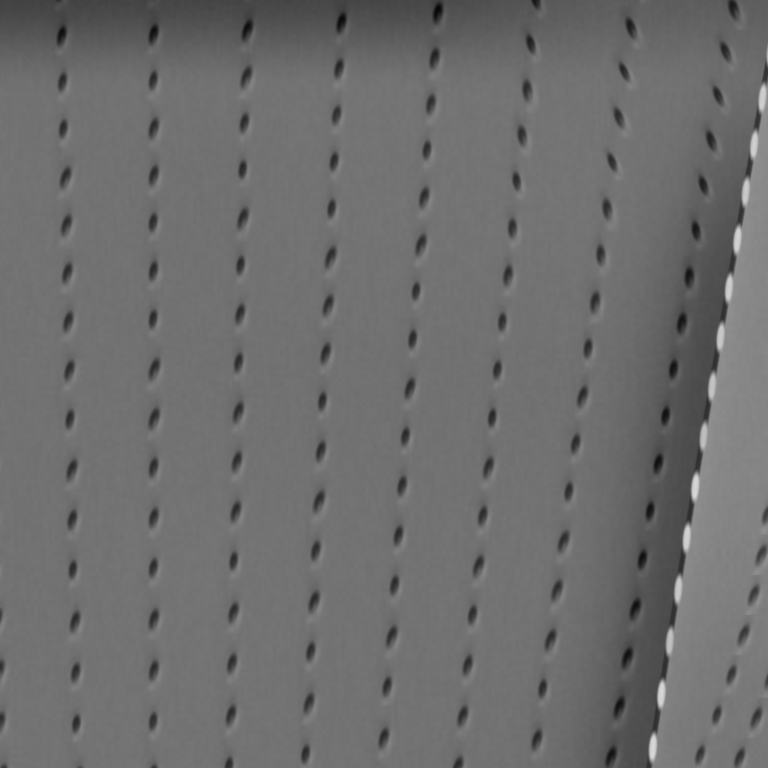
Write a Shadertoy shader that draws this texture.

```glsl
const float LEATHER = 0.447, PANEL = 0.515;          // base greys
const float THREAD = 0.86, GROOVE = 0.17;            // seam greys
const int FIRST_COLUMN = -1, LAST_COLUMN = 7;
const vec3 COLUMN_TOP = vec3(0.0794, 0.1198, 0.00078); // offset, step, widening
const vec2 COLUMN_BOTTOM = vec2(0.1016, 0.0987);
const vec2 ROW_START = vec2(0.0469, -0.00189);       // offset, bend across columns
const vec2 ROW_PITCH = vec2(0.0604, -0.000085);
const float ROW_GROWTH = 0.00026;
const vec2 HOLE_SIZE = vec2(0.0070, 0.0148);
const float HOLE_DEPTH = 0.25;
const vec2 SEAM_LINE = vec2(1.016, -0.170);          // x at the top, slope
const vec3 STITCH_ROW = vec3(0.1276, 0.0605, 0.00035); // offset, pitch, growth
const vec2 STITCH_SIZE = vec2(0.0054, 0.0185);
const vec2 PANEL_PITCH = vec2(0.0514, 0.0521);       // column step, row step

float hash(vec2 p) {
    p = fract(p * vec2(0.1031, 0.1137));
    p += dot(p, p.yx + 33.33);
    return fract((p.x + p.y) * p.x * 17.0);
}

float noise(vec2 p) {
    vec2 i = floor(p), f = fract(p);
    f = f * f * (3.0 - 2.0 * f);
    return mix(mix(hash(i), hash(i + vec2(1, 0)), f.x),
               mix(hash(i + vec2(0, 1)), hash(i + vec2(1, 1)), f.x), f.y);
}

float blob(vec2 p, vec2 centre, vec2 size) {
    vec2 e = (p - centre) / size;
    return exp(-dot(e, e));
}

// Index of the nearest mark along a row whose pitch grows steadily
float nearestMark(float y, float start, float pitch, float growth) {
    float root = sqrt(max(pitch * pitch + 4.0 * growth * (y - start), 0.0));
    return round((root - pitch) / (2.0 * growth));
}

float markPosition(float n, float start, float pitch, float growth) {
    return start + n * (pitch + n * growth);
}

// Shade change of one sunken stitch hole: dark pit, pale thread, lit rim
float hole(vec2 q, float lean, float seed) {
    q.x += (lean + 0.16 * (seed - 0.5)) * q.y;
    vec2 e = q / (HOLE_SIZE * (0.9 + 0.2 * seed));
    float pit = 1.0 - smoothstep(0.35, 1.2, length(e));
    float thread = blob(e, vec2(0.35, 0.45), vec2(0.45, 0.5));
    float rim = 0.06 * blob(e, vec2(1.25, 0.45), vec2(0.55, 0.9))
              + 0.05 * blob(e, vec2(0.2, 1.45), vec2(0.7, 0.35));
    float pucker = 0.045 * blob(e, vec2(-0.3, -0.9), vec2(0.9, 0.8));
    return rim - pucker - HOLE_DEPTH * pit * (1.0 - (0.2 + 0.5 * seed) * thread);
}

// Fanned columns of holes on the main piece
float mainHoles(vec2 p) {
    float shade = 0.0;
    for (int c = FIRST_COLUMN; c <= LAST_COLUMN; c++) {
        float i = float(c), bend = i * i;
        float top = COLUMN_TOP.x + COLUMN_TOP.y * i + COLUMN_TOP.z * bend;
        float slope = COLUMN_BOTTOM.x + COLUMN_BOTTOM.y * i - top;
        float start = ROW_START.x + ROW_START.y * bend;
        float pitch = ROW_PITCH.x + ROW_PITCH.y * bend;
        float n = nearestMark(p.y, start, pitch, ROW_GROWTH);
        float y = markPosition(n, start, pitch, ROW_GROWTH);
        float x = top + slope * y;
        float seed = hash(vec2(i + 5.0, n + 11.0));
        float lean = 0.2 - 0.5 * smoothstep(0.5, 0.8, x) * smoothstep(0.55, 0.1, y);
        shade += hole(p - vec2(x, y) - 0.002 * (seed - 0.5), lean, seed);
        // Faint pull lines along the column
        float side = (p.x - top - slope * p.y) / 0.012;
        float strain = noise(vec2(p.x * 130.0 + i * 9.0, p.y * 26.0));
        shade += (0.022 * side - 0.012) * strain * exp(-side * side);
    }
    return shade;
}

// Two curved columns of holes on the side panel
float panelHoles(vec2 p) {
    float shade = 0.0;
    for (int c = 0; c < 2; c++) {
        float start = 0.6706 + 0.004 * float(c);
        float n = max(round((p.y - start) / PANEL_PITCH.y), 0.0);
        float t = n * PANEL_PITCH.y;
        float x = 0.9987 - 0.11 * t - 0.54 * t * t + PANEL_PITCH.x * float(c);
        shade += hole(p - vec2(x, start + t), 0.3, hash(vec2(n + 3.0, float(c) + 40.0)));
    }
    return shade;
}

void mainImage(out vec4 fragColor, in vec2 fragCoord) {
    vec2 uv = fragCoord / iResolution.xy;
    vec2 p = vec2(uv.x, 1.0 - uv.y);                 // y runs down from the top
    float pixel = 1.0 / iResolution.y;
    float seam = p.x - SEAM_LINE.x - SEAM_LINE.y * p.y + 0.012 * p.y * (1.0 - p.y);

    // Main piece: shadow at the top edge and in the fold beside the seam
    float topShade = smoothstep(0.12, -0.02, p.y) * mix(0.19, 0.09, smoothstep(0.5, 0.8, p.x));
    float fold = 0.15 * exp(-seam * seam / 0.0075) * smoothstep(0.0, 0.4, p.y);
    float piece = LEATHER - topShade - fold + 0.02 * (noise(p * 4.0) - 0.5) + mainHoles(p);

    // Side panel, brightest where it rolls into the seam
    float panel = PANEL + 0.05 * exp(-abs(seam) / 0.025) - 0.05 * smoothstep(0.6, 1.0, p.y);
    panel += panelHoles(p);
    float shade = mix(piece, panel, smoothstep(-pixel, pixel, seam));

    // Groove with pale stitches
    float groove = 1.0 - smoothstep(0.0015, 0.0055, abs(seam + 0.001));
    shade = mix(shade, GROOVE, 0.85 * groove);
    float n = nearestMark(p.y, STITCH_ROW.x, STITCH_ROW.y, STITCH_ROW.z);
    float along = p.y - markPosition(n, STITCH_ROW.x, STITCH_ROW.y, STITCH_ROW.z);
    vec2 e = vec2(seam - 0.08 * along, along) / STITCH_SIZE;
    float stitch = 1.0 - smoothstep(-1.5 * pixel, 1.5 * pixel, (length(e) - 1.0) * STITCH_SIZE.x);
    shade = mix(shade, THREAD - 0.16 * e.x * e.x - 0.12 * hash(vec2(n + 7.0, 2.0)), stitch);

    // Fine grain
    shade += 0.014 * (noise(p * 190.0) - 0.5) + 0.010 * (noise(p * vec2(260.0, 50.0)) - 0.5);
    fragColor = vec4(vec3(clamp(shade, 0.0, 1.0)), 1.0);
}
```
